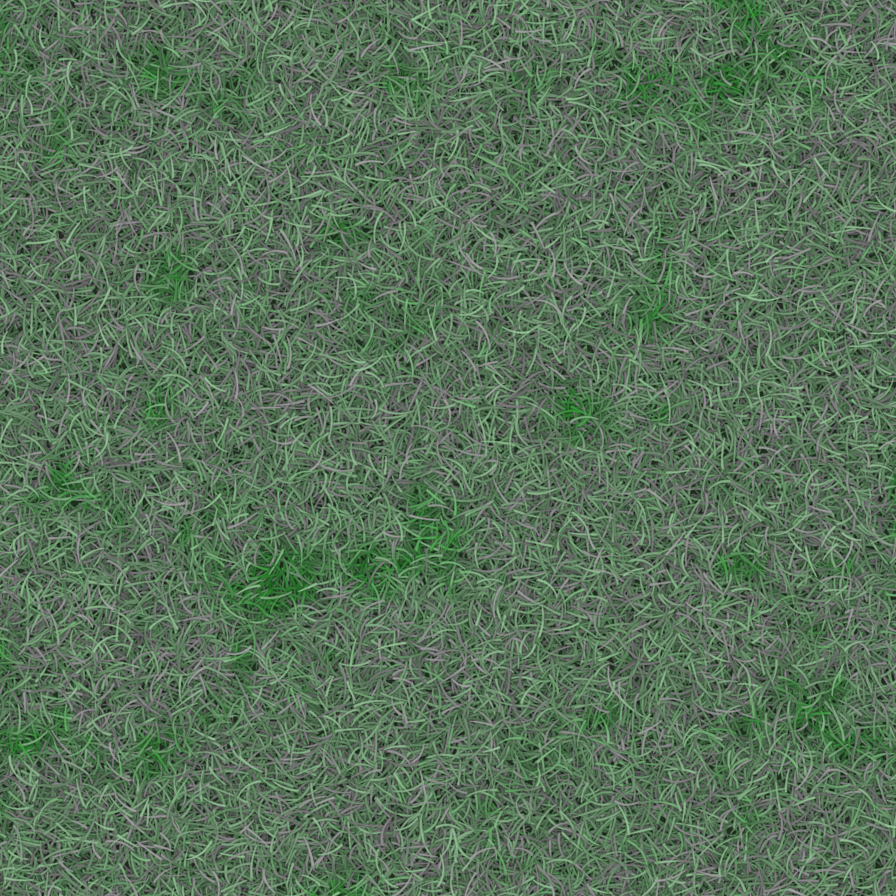
A Shadertoy shader for this texture:

```glsl
const int LAYERS = 22;
const float CELLS = 44.0;            // grid cells per canvas side, one blade each per layer
const vec2 HALF_LENGTH = vec2(0.011, 0.021);
const float HALF_WIDTH = 0.0013;
const float MAX_BEND = 0.35;
const float SOFTNESS = 0.0011;
const float SHADOW_REACH = 0.0042;
const float SHADOW_STRENGTH = 0.16;
const float DEPTH_FADE = 1.5;
const float PATCH_SCALE = 11.0;
const float DRY_SHARE = 0.27;
const vec3 SOIL = vec3(0.13, 0.19, 0.13);
const vec3 DEEP_GREEN = vec3(0.26, 0.40, 0.265);
const vec3 SAGE = vec3(0.50, 0.655, 0.505);
const vec3 DRY = vec3(0.56, 0.55, 0.56);
const vec3 VIVID = vec3(0.13, 0.47, 0.14);

// Four random values in 0..1 from an integer key
vec4 hash4(ivec4 key) {
    uvec4 v = uvec4(key) * 1664525u + 1013904223u;
    v.x += v.y * v.w; v.y += v.z * v.x; v.z += v.x * v.y; v.w += v.y * v.z;
    v ^= v >> 16u;
    v.x += v.y * v.w; v.y += v.z * v.x; v.z += v.x * v.y; v.w += v.y * v.z;
    return vec4(v >> 8u) / 16777216.0;
}

float valueNoise(vec2 p) {
    ivec2 i = ivec2(floor(p));
    vec2 f = fract(p);
    f = f * f * (3.0 - 2.0 * f);
    float a = hash4(ivec4(i, 91, 7)).x;
    float b = hash4(ivec4(i + ivec2(1, 0), 91, 7)).x;
    float c = hash4(ivec4(i + ivec2(0, 1), 91, 7)).x;
    float d = hash4(ivec4(i + ivec2(1, 1), 91, 7)).x;
    return mix(mix(a, b, f.x), mix(c, d, f.x), f.y);
}

// Blade colour from its height in the turf and its random traits
vec3 bladeColour(float height, float lushness, vec4 traits) {
    vec3 green = mix(DEEP_GREEN, SAGE, height);
    vec3 dry = DRY * mix(0.62, 1.0, height);
    vec3 colour = traits.z < DRY_SHARE ? dry : green;
    float vivid = lushness * smoothstep(0.15, 0.7, traits.x) + 0.22 * step(0.88, traits.z);
    colour = mix(colour, VIVID * mix(0.8, 1.15, height), min(vivid, 0.85));
    return colour * mix(0.78, 1.2, traits.y);
}

// Paints one curved, tapered blade and its soft shadow over the turf
void paintBlade(inout vec3 turf, vec2 p, float angle, float halfLength, float bend,
                float soft, vec3 colour) {
    vec2 axis = vec2(cos(angle), sin(angle));
    float along = dot(p, axis) / halfLength;
    float across = dot(p, vec2(-axis.y, axis.x)) - bend * halfLength * (along * along - 0.3);
    float slope = 2.0 * bend * along;
    float dist = abs(across) * inversesqrt(1.0 + slope * slope);
    float ends = 1.0 - smoothstep(0.82, 1.0, abs(along));
    float width = HALF_WIDTH * mix(1.15, 0.55, 0.5 + 0.5 * along);
    float shadow = (1.0 - smoothstep(0.0, SHADOW_REACH, dist)) * ends;
    float cover = (1.0 - smoothstep(width - soft, width + soft, dist)) * ends;
    turf *= 1.0 - SHADOW_STRENGTH * shadow;
    turf = mix(turf, colour, 0.93 * cover);
}

void mainImage(out vec4 fragColor, in vec2 fragCoord) {
    vec2 uv = fragCoord / iResolution.y;
    float soft = max(SOFTNESS, 0.6 / iResolution.y);
    float reach = 1.0 / CELLS;

    // Scattered lush patches
    float clump = 0.65 * valueNoise(uv * PATCH_SCALE) + 0.35 * valueNoise(uv * PATCH_SCALE * 2.7);
    float lushness = smoothstep(0.6, 0.95, clump);

    // Layers of blades from the soil upwards
    vec3 turf = SOIL;
    for (int layer = 0; layer < LAYERS; layer++) {
        float level = float(layer) / float(LAYERS - 1);
        float height = exp(-DEPTH_FADE * (1.0 - level));
        vec2 grid = uv * CELLS + fract(float(layer) * vec2(0.618, 0.382)) + 8.0;
        ivec2 home = ivec2(floor(grid));
        for (int y = -1; y <= 1; y++)
        for (int x = -1; x <= 1; x++) {
            ivec2 cell = home + ivec2(x, y);
            vec4 place = hash4(ivec4(cell, layer, 1));
            vec2 p = (grid - vec2(cell) - place.xy) / CELLS;
            if (dot(p, p) > reach * reach) continue;
            vec4 traits = hash4(ivec4(cell, layer, 2));
            float halfLength = mix(HALF_LENGTH.x, HALF_LENGTH.y, place.w);
            float bend = MAX_BEND * (2.0 * traits.w - 1.0);
            paintBlade(turf, p, 6.2832 * place.z, halfLength, bend, soft,
                       bladeColour(height, lushness, traits));
        }
    }
    fragColor = vec4(turf, 1.0);
}
```
